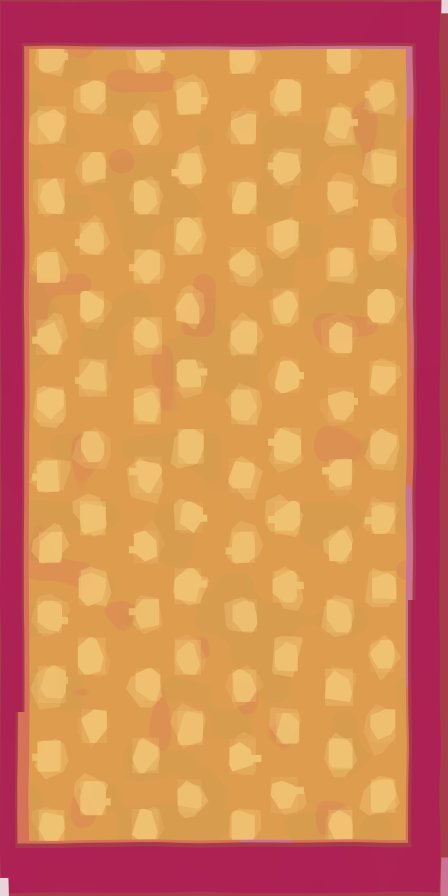
Write a WebGL 1 fragment shader that draws this pattern.

```glsl
precision highp float;
// Crimson-framed ochre panel with staggered columns of torn, hand-cut yellow spots.

uniform vec2 u_resolution;

// Canvas units: width 1, height 2.
const vec2 CANVAS = vec2(1.0, 2.0);
const vec2 PITCH = vec2(0.2157, 0.1561);
const vec2 COLUMN_A = vec2(0.112, 0.157);
const vec2 COLUMN_B = vec2(0.207, 0.2214);
const vec2 PANEL_LO = vec2(0.065, 0.125);
const vec2 PANEL_HI = vec2(0.907, 1.889);
const vec2 HALO_HALF = vec2(0.030, 0.040);
const float CORE_RADIUS = 0.0295;
const float EDGE_WOBBLE = 0.004;

const vec3 CRIMSON = vec3(0.68, 0.125, 0.33);
const vec3 RUST = vec3(0.65, 0.23, 0.29);
const vec3 CORAL = vec3(0.84, 0.45, 0.34);
const vec3 PINK = vec3(0.80, 0.45, 0.58);
const vec3 PAPER = vec3(0.91, 0.83, 0.85);
const vec3 OCHRE = vec3(0.87, 0.61, 0.31);
const vec3 OLIVE = vec3(0.82, 0.61, 0.31);
const vec3 YELLOW = vec3(0.94, 0.765, 0.45);

float hash(vec2 p) {
  vec3 q = fract(vec3(p.xyx) * 0.1031);
  q += dot(q, q.yzx + 33.33);
  return fract((q.x + q.y) * q.z);
}

float noise(vec2 p) {
  vec2 i = floor(p);
  vec2 f = fract(p);
  f = f * f * (3.0 - 2.0 * f);
  float low = mix(hash(i), hash(i + vec2(1.0, 0.0)), f.x);
  float high = mix(hash(i + vec2(0.0, 1.0)), hash(i + 1.0), f.x);
  return mix(low, high, f.y);
}

// Coverage of a signed distance, smoothed over about one pixel.
float fill(float d) {
  return clamp(0.5 - d * u_resolution.x, 0.0, 1.0);
}

float boxDist(vec2 p, vec2 halfSize) {
  vec2 d = abs(p) - halfSize;
  return length(max(d, 0.0)) + min(max(d.x, d.y), 0.0);
}

float rectDist(vec2 p, vec2 lo, vec2 hi) {
  return boxDist(p - 0.5 * (lo + hi), 0.5 * (hi - lo));
}

// Convex polygon with seven randomly placed sides.
float shardDist(vec2 p, float radius, vec2 seed) {
  float d = -1.0;
  for (int i = 0; i < 7; i++) {
    float k = float(i);
    float angle = (k + 0.7 * hash(seed + k * 7.3)) * 0.8976;
    float reach = radius * mix(0.72, 1.25, hash(seed + k * 3.7 + 19.0));
    d = max(d, dot(p, vec2(cos(angle), sin(angle))) - reach);
  }
  return d;
}

// One staggered lattice of spots: square halo, loose halo, bright core and nub.
vec3 paintSpots(vec3 color, vec2 p, vec2 origin, float salt) {
  vec2 grid = (p - origin) / PITCH;
  vec2 id = floor(grid + 0.5);
  vec2 q = (grid - id) * PITCH;
  vec2 seed = id * 5.0 + salt;
  vec2 jitter = vec2(hash(seed + 1.0), hash(seed + 2.0)) - 0.5;
  float side = hash(seed + 3.0) < 0.5 ? -1.0 : 1.0;
  vec2 tall = vec2(1.0, 0.84);

  float square = boxDist(q - jitter * 0.008, HALO_HALF * mix(0.85, 1.05, hash(seed + 4.0)));
  color = mix(color, YELLOW, fill(square) * mix(0.12, 0.45, hash(seed + 5.0)));
  float loose = shardDist((q + jitter * 0.012) * tall, CORE_RADIUS * 1.18, seed + 31.0);
  color = mix(color, YELLOW, fill(loose) * mix(0.15, 0.5, hash(seed + 6.0)));

  float core = shardDist((q - jitter * 0.010) * tall, CORE_RADIUS, seed + 57.0);
  core = max(core, square);
  float nub = boxDist(q - vec2(side * 0.026, jitter.y * 0.03), vec2(0.014, 0.008));
  core = hash(seed + 8.0) < 0.4 ? min(core, nub) : core;
  return mix(color, YELLOW, fill(core) * mix(0.75, 1.0, hash(seed + 9.0)));
}

// Faint cut-edged patches of olive and coral in the ground.
vec3 paintGround(vec2 p) {
  float olive = smoothstep(0.60, 0.64, noise(p * 13.0 + 4.0));
  float warm = smoothstep(0.80, 0.83, noise(p * 11.0 + 41.0));
  vec3 color = mix(OCHRE, OLIVE, 0.45 * olive);
  return mix(color, CORAL, 0.28 * warm);
}

void main() {
  vec2 p = gl_FragCoord.xy / u_resolution * CANVAS;
  vec2 wander = vec2(noise(p * 9.0), noise(p * 9.0 + 70.0)) - 0.5;
  vec2 w = p + EDGE_WOBBLE * wander;

  // Frame with a worn outer edge and chipped corners.
  vec3 color = mix(CRIMSON, RUST, 0.12 * noise(p * 7.0));
  color = mix(RUST, color, fill(rectDist(w, vec2(0.002, 0.008), vec2(0.982, 1.996))));
  color = mix(color, PAPER, fill(rectDist(w, vec2(-0.1), vec2(0.018, 0.042))));
  color = mix(color, PAPER, fill(rectDist(w, vec2(0.984, 1.970), vec2(1.1, 2.1))));
  color = mix(color, PINK, fill(rectDist(w, vec2(0.984, -0.1), vec2(1.1, 0.085))));

  // Trim: its left side steps out near the bottom, its right side steps in.
  float leftStep = p.y < 0.41 ? 0.014 : 0.0;
  float rightStep = p.y < 0.66 ? 0.010 : 0.0;
  vec2 trimLo = vec2(0.054 - leftStep, 0.119);
  vec2 trimHi = vec2(0.922 - rightStep, 1.896);
  color = mix(color, RUST, fill(rectDist(w, trimLo - vec2(0.005, 0.010), trimHi + 0.007)));
  vec3 trim = mix(CORAL, PINK, smoothstep(0.56, 0.62, noise(p * 5.0 + 12.0)));
  color = mix(color, trim, fill(rectDist(w, trimLo, trimHi)));

  // Spotted panel, clipped to its wavering edge.
  vec3 panel = paintSpots(paintGround(p), p, COLUMN_A, 11.0);
  panel = paintSpots(panel, p, COLUMN_B, 83.0);
  color = mix(color, panel, fill(rectDist(w, PANEL_LO, PANEL_HI)));

  gl_FragColor = vec4(color, 1.0);
}
```
